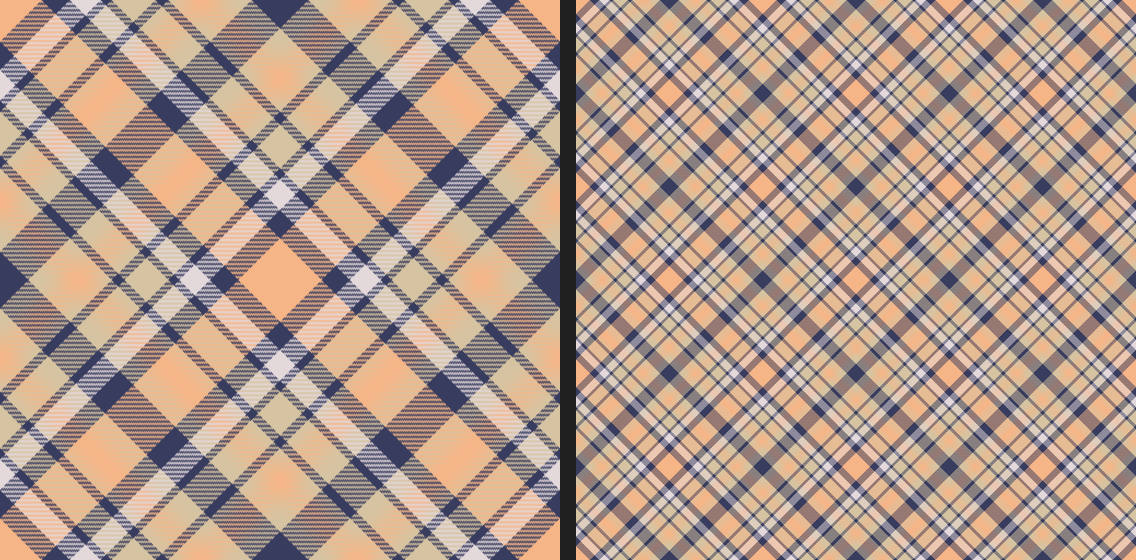
Left, the tile; right, the same tile 3 across and 3 down.
This pattern is drawn by a WebGL 1 fragment shader. Its source:

```glsl
precision highp float;

uniform vec2 u_resolution;

const float THREADS = 256.0; // threads per repeat, a multiple of 4
const vec3 ORANGE = vec3(0.96, 0.71, 0.53);
const vec3 KHAKI = vec3(0.84, 0.765, 0.63);
const vec3 WHITE = vec3(0.89, 0.85, 0.86);
const vec3 NAVY = vec3(0.22, 0.235, 0.37);

float band(float t, float from, float to) {
  return step(from, t) * step(t, to);
}

// Mirrored stripe sequence, shared by warp and weft
vec3 stripeColor(float s) {
  float t = abs(fract(s + 0.5) - 0.5);
  float glow = 1.0 - smoothstep(0.0, 0.065, abs(t - 0.36));
  vec3 color = mix(KHAKI, ORANGE, glow);
  color = mix(color, ORANGE, step(t, 0.074));
  color = mix(color, WHITE, band(t, 0.124, 0.178));
  float navy = band(t, 0.074, 0.124) + band(t, 0.178, 0.200)
             + band(t, 0.279, 0.301) + step(0.4505, t);
  return mix(color, NAVY, min(navy, 1.0));
}

// Two-over-two twill on diagonal threads
vec3 tartan(vec2 p) {
  vec2 diagonal = vec2(p.x + p.y, p.x - p.y);
  vec2 thread = floor(diagonal * THREADS);
  vec2 center = (thread + 0.5) / THREADS;
  float over = step(mod(thread.x - thread.y + 0.5, 4.0), 2.0);
  return mix(stripeColor(center.x), stripeColor(center.y), mix(0.2, 0.8, over));
}

void main() {
  // Average a 4 by 4 grid of samples within each pixel
  vec3 color = vec3(0.0);
  for (int y = 0; y < 4; y++) {
    for (int x = 0; x < 4; x++) {
      vec2 offset = (vec2(float(x), float(y)) + 0.5) / 4.0 - 0.5;
      color += tartan((gl_FragCoord.xy + offset) / u_resolution - 0.5);
    }
  }
  gl_FragColor = vec4(color / 16.0, 1.0);
}
```
